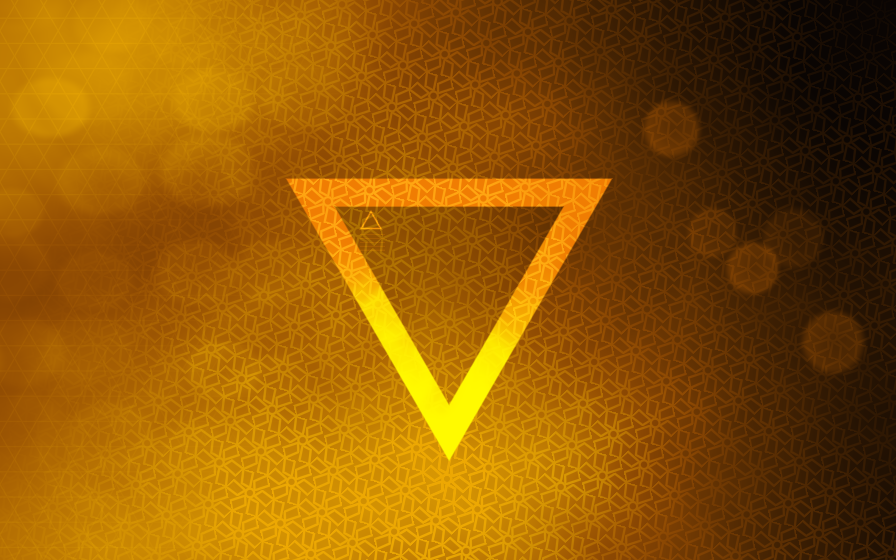
A Shadertoy shader for this background:

```glsl
// Golden bokeh haze under a pinwheel lattice, with a glowing inverted triangle frame.

vec2 hash2(vec2 cell) {
    return fract(sin(vec2(dot(cell, vec2(127.1, 311.7)), dot(cell, vec2(269.5, 183.3)))) * 4375.85);
}

float glow(vec2 p, vec2 center, vec2 size, float tilt) {
    vec2 q = p - center;
    q.y -= tilt * q.x;
    q /= size;
    return exp(-dot(q, q));
}

float segment(vec2 p, vec2 a, vec2 b) {
    vec2 ab = b - a;
    return length(p - a - ab * clamp(dot(p - a, ab) / dot(ab, ab), 0.0, 1.0));
}

// Equilateral triangle pointing down, sized by its inradius
float triangle(vec2 p, float inradius) {
    return max(p.y, 0.866 * abs(p.x) - 0.5 * p.y) - inradius;
}

// Distance to six joined, skewed petals and a hub, repeated on a hexagonal lattice
float pinwheel(vec2 p) {
    vec2 period = vec2(1.0, 1.73205);
    vec2 a = mod(p, period) - 0.5 * period;
    vec2 b = mod(p - 0.5 * period, period) - 0.5 * period;
    vec2 local = dot(a, a) < dot(b, b) ? a : b;
    float r = length(local);
    float angle = mod(atan(local.y, local.x), 1.047198);
    vec2 q = r * vec2(cos(angle), sin(angle));
    vec2 root = vec2(0.12, 0.03), tip = vec2(0.5, 0.289);
    vec2 low = vec2(0.48, 0.05), high = vec2(0.17, 0.24);
    float d = min(segment(q, root, low), segment(q, low, tip));
    d = min(d, min(segment(q, root, high), segment(q, high, tip)));
    return min(d, abs(r - 0.1));
}

// Fine grid of lines in three directions
float triangleGrid(vec2 p) {
    vec3 axes = vec3(p.y, dot(p, vec2(0.866, 0.5)), dot(p, vec2(0.866, -0.5)));
    vec3 d = abs(fract(axes) - 0.5);
    return min(d.x, min(d.y, d.z));
}

// Soft disc, a little brighter at the rim
float disc(float d, float radius) {
    return smoothstep(radius * 1.15, radius * 0.8, d) * (0.65 + 0.35 * d / radius);
}

// Flattened discs scattered one per cell
float bokeh(vec2 p) {
    float sum = 0.0;
    for (int i = 0; i < 9; i++) {
        vec2 id = floor(p) + vec2(i % 3 - 1, i / 3 - 1);
        vec2 rnd = hash2(id);
        vec2 offset = p - id - 0.2 - 0.6 * rnd;
        sum += (0.3 + 0.7 * rnd.x) * disc(length(offset * vec2(0.85, 1.1)), 0.3 + 0.2 * rnd.y);
    }
    return sum;
}

// Layered sines for drifting haze
float haze(vec2 p) {
    float sum = 0.0, amplitude = 0.5;
    for (int i = 0; i < 4; i++) {
        p += 0.6 * sin(p.yx * 1.3 + float(i));
        sum += amplitude * sin(p.x) * sin(p.y);
        p = mat2(1.5, 1.1, -1.1, 1.5) * p;
        amplitude *= 0.55;
    }
    return sum;
}

vec3 amber(float light) {
    return vec3(light, light * (0.51 + 0.2 * smoothstep(0.5, 0.9, light)), 0.01);
}

void mainImage(out vec4 fragColor, in vec2 fragCoord) {
    float pixel = 1.0 / iResolution.y;
    vec2 p = (fragCoord - 0.5 * iResolution.xy) * pixel + vec2(0.8, 0.5);

    // Broad light: warm left, dark right, bright corner and lower band
    float shade = smoothstep(0.8, 1.72, p.x + 0.33 * p.y);
    float light = mix(0.65, 0.12, shade);
    light += 0.17 * glow(p, vec2(0.2, 0.86), vec2(0.36, 0.2), 0.1);
    light += 0.21 * glow(p, vec2(0.7, 0.13), vec2(0.62, 0.23), 0.2);
    light += 0.08 * glow(p, vec2(0.92, 0.78), vec2(0.2, 0.1), -0.2);
    light += 0.06 * glow(p, vec2(1.27, 0.6), vec2(0.2, 0.22), -0.5);
    light -= 0.11 * glow(p, vec2(0.0, 0.5), vec2(0.3, 0.12), 0.2);
    light -= 0.10 * glow(p, vec2(0.6, 0.77), vec2(0.3, 0.14), 0.5);
    light -= 0.08 * glow(p, vec2(0.0, 0.25), vec2(0.16, 0.12), 0.0);
    light -= 0.10 * glow(p, vec2(1.6, 0.95), vec2(0.3, 0.35), 0.0);
    light += 0.06 * haze(p * 7.0) * (1.0 - 0.5 * shade);

    // Bokeh scattered on the left, then strung down the right-hand slope
    light += 0.09 * glow(p, vec2(0.2, 0.6), vec2(0.45, 0.36), 0.0) * (bokeh(p * 6.5 + 0.2) - 0.3);
    for (int i = 0; i < 5; i++) {
        float k = float(i);
        vec2 center = vec2(1.2 + 0.072 * k, 0.69 - 0.065 * k + 0.08 * cos(2.1 * k));
        light += (0.13 + 0.04 * cos(3.1 * k)) * disc(length(p - center), 0.05 + 0.006 * sin(5.0 * k));
    }

    // Surface pattern changes from plain grid to pinwheels
    vec2 tilted = mat2(0.966, -0.259, 0.259, 0.966) * p / 0.077;
    float petals = smoothstep(0.02 + pixel / 0.077, 0.01, pinwheel(tilted));
    float grid = smoothstep(0.01 + pixel / 0.045, 0.0, triangleGrid(p / 0.045));
    float spread = smoothstep(0.0, 0.75, p.x + 0.3 * (0.5 - p.y));
    float sheen = clamp(0.9 + 0.5 * haze(p * 8.0 + 2.0), 0.5, 1.3);
    light += 0.13 * (petals - 0.2) * spread * sheen * (1.0 - 0.35 * shade);
    light += 0.03 * grid * (1.0 - spread);
    vec3 color = amber(clamp(light, 0.04, 0.93));

    // Triangle frame: orange at the top, pure yellow at the point
    vec2 q = p - vec2(0.802, 0.513);
    float inner = triangle(q, 0.118);
    float frame = max(triangle(q, 0.168), -inner);
    color *= 1.0 - 0.1 * smoothstep(pixel, -pixel, inner) * smoothstep(0.3, 0.6, p.y);
    float heat = smoothstep(0.6, 0.28, p.y + 0.12 * haze(p * 11.0) + 0.1 * q.x);
    vec3 fire = mix(vec3(0.94, 0.49, 0.01), vec3(1.0, 0.98, 0.0), heat);
    fire += vec3(0.06, 0.16, 0.06) * petals * sheen * (1.0 - heat);
    color = mix(color, fire, smoothstep(pixel, -pixel, frame));

    // Small upright outline with faint stripes below
    float icon = abs(triangle(vec2(p.x - 0.6625, 0.602 - p.y), 0.010)) - 0.0012;
    vec2 box = step(abs(p - vec2(0.665, 0.568)), vec2(0.022, 0.016));
    color += vec3(0.4, 0.27, 0.03) * smoothstep(pixel, -pixel, icon);
    color += vec3(0.07, 0.04, 0.0) * box.x * box.y * smoothstep(0.2, 0.8, sin(p.y * 900.0));
    fragColor = vec4(clamp(color, 0.0, 1.0), 1.0);
}
```
